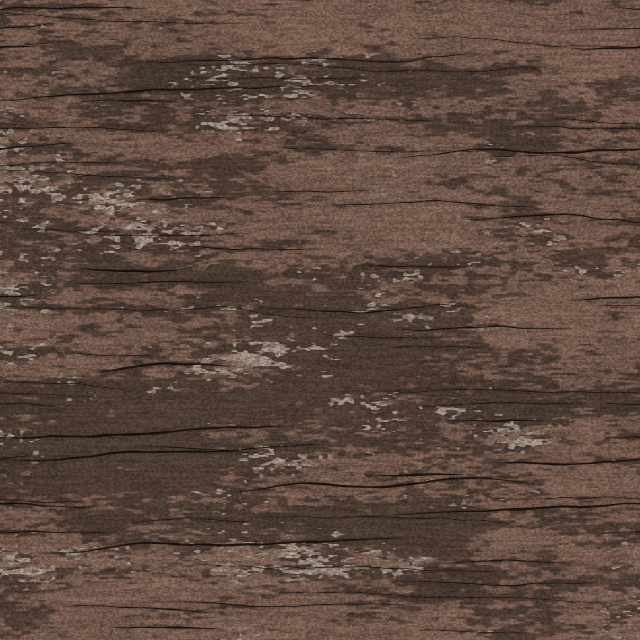
This texture is drawn by a WebGL 1 fragment shader. Its source:

```glsl
precision highp float;
uniform vec2 u_resolution;

const vec3 BROWN = vec3(0.445, 0.343, 0.294);
const vec3 DARK = vec3(0.288, 0.228, 0.194);
const vec3 CRACK = vec3(0.075, 0.050, 0.038);
const vec3 FLAKE = vec3(0.640, 0.580, 0.530);

const int CRACK_COUNT = 60;
const float CRACK_MIN_WIDTH = 0.0004;
const float CRACK_MAX_WIDTH = 0.0019;
const float CRACK_BEND = 0.020;
const float SHADE_RADIUS = 0.011;
const float BROWN_LEVEL = 0.485;
const float BROWN_EDGE = 0.055;
const float FLAKE_LEVEL = 1.19;
const float FLAKE_EDGE = 0.06;
const float GRAIN = 0.40;
const float FIBRE = 0.22;

float hash(vec2 p) {
  vec3 q = fract(vec3(p.xyx) * 0.1031);
  q += dot(q, q.yzx + 33.33);
  return fract((q.x + q.y) * q.z);
}

float noise(vec2 p) {
  vec2 cell = floor(p);
  vec2 f = fract(p);
  f = f * f * (3.0 - 2.0 * f);
  float low = mix(hash(cell), hash(cell + vec2(1.0, 0.0)), f.x);
  float high = mix(hash(cell + vec2(0.0, 1.0)), hash(cell + vec2(1.0, 1.0)), f.x);
  return mix(low, high, f.y);
}

// Worn surface: broad patches broken up by ever finer horizontal streaks
float wear(vec2 p) {
  return 0.34 * noise(p * vec2(3.0, 10.0) + 7.3)
       + 0.24 * noise(p * vec2(9.0, 34.0) + 31.7)
       + 0.20 * noise(p * vec2(28.0, 100.0) + 53.1)
       + 0.22 * noise(p * vec2(75.0, 260.0) + 87.9);
}

// Pale flakes: clustered, with ragged edges
float flakeField(vec2 p) {
  float cluster = 0.6 * noise(p * vec2(5.0, 16.0) + 113.0)
                + 0.4 * noise(p * vec2(17.0, 48.0) + 151.0);
  float chips = 0.5 * noise(p * vec2(55.0, 160.0) + 211.0)
              + 0.5 * noise(p * vec2(120.0, 310.0) + 263.0);
  return cluster + 0.8 * chips;
}

// Tapered wandering cracks: x = line coverage, y = soft shade beside it
vec2 cracks(vec2 p, float pixel) {
  vec2 result = vec2(0.0);
  for (int i = 0; i < CRACK_COUNT; i++) {
    float id = float(i);
    float r1 = hash(vec2(id, 3.0));
    float r2 = hash(vec2(id, 17.0));
    float r3 = hash(vec2(id, 41.0));
    float r4 = hash(vec2(id, 67.0));
    float halfLength = mix(0.07, 0.32, r3 * r3);
    float dx = fract(p.x - r1 + 0.5) - 0.5;
    float taper = 1.0 - dx * dx / (halfLength * halfLength);
    float height = (id + r2) / float(CRACK_COUNT);
    if (taper > 0.0 && abs(p.y - height) < 0.08) {
      float row = id * 5.0 + 0.5;
      height += (r4 - 0.5) * 0.07 * dx;
      height += (noise(vec2(dx * 8.0 + 20.0, row)) - 0.5) * CRACK_BEND;
      height += (noise(vec2(dx * 32.0 + 50.0, row)) - 0.5) * CRACK_BEND * 0.2;
      float d = abs(p.y - height);
      float width = mix(CRACK_MIN_WIDTH, CRACK_MAX_WIDTH, r4 * r4) * taper;
      width *= 0.5 + noise(vec2(dx * 45.0 + 90.0, row));
      float line = clamp((width - d) / pixel + 0.5, 0.0, 1.0);
      float fade = smoothstep(0.0, 0.35, taper);
      float shade = fade * exp(-d / SHADE_RADIUS * 2.0);
      result = max(result, vec2(line * fade, shade));
    }
  }
  return result;
}

void main() {
  vec2 p = gl_FragCoord.xy / u_resolution.y;
  float pixel = 1.0 / u_resolution.y;
  vec2 crack = cracks(p, pixel);

  // Two wood tones, darker next to cracks
  float tone = wear(p) - 0.09 * crack.y;
  float brown = smoothstep(BROWN_LEVEL - BROWN_EDGE, BROWN_LEVEL + BROWN_EDGE, tone);
  vec3 color = mix(DARK, BROWN, brown);

  // Fine grain and long fibres
  float grain = noise(p * vec2(330.0, 500.0) + 307.0) - 0.5;
  float fibre = noise(p * vec2(24.0, 330.0) + 401.0) - 0.5;
  float broad = noise(p * vec2(4.0, 12.0) + 503.0) - 0.5;
  color *= 1.0 + GRAIN * grain + FIBRE * fibre + 0.10 * broad;

  // Flakes sit mostly on the dark wood
  float flake = smoothstep(FLAKE_LEVEL - FLAKE_EDGE, FLAKE_LEVEL + FLAKE_EDGE, flakeField(p));
  flake *= 1.0 - 0.85 * brown;
  color = mix(color, FLAKE * (1.0 + 0.5 * grain), 0.85 * flake);

  // Crack shade and core
  color *= 1.0 - 0.16 * crack.y * crack.y;
  color = mix(color, CRACK, 0.92 * crack.x);
  gl_FragColor = vec4(color, 1.0);
}
```
